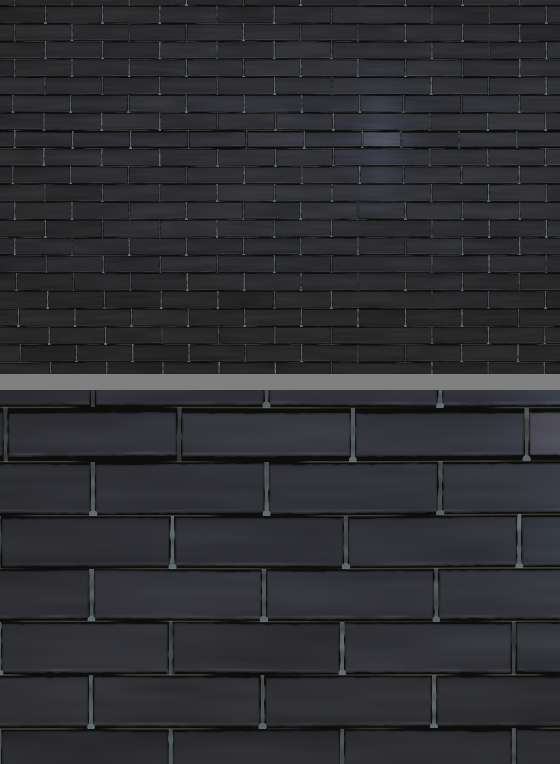
Top, the full canvas; bottom, a detail of the centre.
Give the GLSL for this texture, as a Shadertoy shader.

```glsl
float hash(vec2 p) {
    vec3 q = fract(vec3(p.xyx) * 0.1031);
    q += dot(q, q.yzx + 33.33);
    return fract((q.x + q.y) * q.z);
}

float noise(vec2 p) {
    vec2 i = floor(p), f = fract(p);
    f = f * f * (3.0 - 2.0 * f);
    return mix(mix(hash(i), hash(i + vec2(1, 0)), f.x),
               mix(hash(i + vec2(0, 1)), hash(i + vec2(1, 1)), f.x), f.y);
}

float boxDistance(vec2 p, vec2 halfSize, float radius) {
    vec2 q = abs(p) - halfSize + radius;
    return length(max(q, 0.0)) + min(max(q.x, q.y), 0.0) - radius;
}

// Antialiased coverage of a shape from its signed distance
float cover(float dist, float pixel) {
    return 1.0 - smoothstep(-0.5 * pixel, 0.5 * pixel, dist);
}

void mainImage(out vec4 fragColor, in vec2 fragCoord) {
    vec2 p = fragCoord / iResolution.y;
    float pixel = 1.0 / iResolution.y;

    // Courses, counted downwards
    const float courseHeight = 0.04766;
    float course = (1.0 - p.y) / courseHeight - 0.33;
    course += 0.03 * (noise(vec2(p.x * 5.0, p.y * 9.0)) - 0.5);
    float row = floor(course);
    float down = fract(course);
    float odd = mod(row, 2.0);
    float thinRow = 1.0 - step(0.5, abs(row - 7.0));

    // Running bond mirrored about a vertical axis; bricks stretch around the thin course
    float offset = p.x - 1.0205;
    float side = offset < 0.0 ? -1.0 : 1.0;
    float d = abs(offset);
    float stretch = 1.0 - smoothstep(1.5, 4.0, abs(row - 7.0));
    float first = mix(0.1345, 0.0635, odd) - 0.0055 * stretch - 0.006 * thinRow;
    float pitch = 0.1529 + 0.0019 * stretch - 0.0004 * max(row - 13.0, 0.0);
    float k = max(ceil((d - first) / pitch), 0.0);
    float right = first + k * pitch;
    float left = k < 0.5 ? -first : right - pitch;
    vec2 id = vec2(k * side + 20.0, row + 4.0);

    // Brick face
    vec2 halfSize = vec2(0.5 * (right - left) - 0.0025, 0.5 * courseHeight - 0.0022 - 0.0027 * thinRow);
    vec2 local = vec2(d - 0.5 * (left + right), (0.5 - down) * courseHeight);
    local.y += 0.0014 * (hash(id + 31.0) - 0.5) * local.x / halfSize.x;
    float wobble = 0.0009 * (noise(p * 160.0) - 0.5);
    float brickDist = boxDistance(local, halfSize, 0.0012) + wobble;

    // Tone: lighter towards the middle, varied by brick, streaked along its length
    float light = exp(-pow((p.x - 0.97) * 0.95, 2.0) - pow((p.y - 0.63) * 2.4, 2.0));
    float tone = 0.132 + 0.066 * light + 0.026 * (hash(id) - 0.5);
    tone += 0.026 * (noise(vec2(p.x * 14.0 + id.x * 7.0, p.y * 150.0)) - 0.5);
    tone += 0.028 * (noise(p * vec2(12.0, 50.0)) - 0.5);
    tone += 0.014 * cos(local.y / halfSize.y * 1.8);
    vec3 brick = tone * mix(vec3(1.0, 1.0, 1.02), vec3(0.97, 0.99, 1.11), light);

    // Cool reflection down the axis
    float glow = exp(-pow(d / 0.06, 2.0) - pow((p.y - 0.625) / 0.13, 2.0));
    brick += glow * mix(vec3(0.03, 0.042, 0.06), vec3(0.045, 0.072, 0.1), odd);
    brick += thinRow * (1.0 - step(0.5, k)) * vec3(0.06, 0.035, 0.035);

    // Crisp dark border and worn, lighter lower lip
    brick *= mix(0.75, 1.0, smoothstep(0.0, 0.0022, -brickDist));
    float lip = exp(-pow((local.y + halfSize.y - 0.0022) / 0.0012, 2.0));
    brick += 0.075 * lip * noise(vec2(p.x * 40.0, row));

    // Shadowed bed joint with a broken crest of dusty mortar
    vec3 mortar = vec3(0.05, 0.05, 0.045);
    float bed = min(down, 1.0 - down) * courseHeight;
    float dust = smoothstep(0.2, 0.7, noise(vec2(p.x * 24.0, floor(course + 0.5) * 5.0)));
    mortar += vec3(0.19, 0.18, 0.16) * dust * cover(bed - 0.0007, pixel);
    vec3 color = mix(mortar, brick, cover(brickDist, pixel));

    // Pale upright joints, worn unevenly, with a drop at the foot
    float toLeft = d - left, toRight = right - d;
    float joint = toRight < toLeft ? k : k - 1.0;
    float jointSide = joint < 0.0 ? -side : side;
    float gap = min(toLeft, toRight);
    float wear = hash(vec2(jointSide * (abs(joint) + 1.0) + 40.0, row + 12.0));
    float patchy = noise(vec2(wear * 50.0, p.y * 130.0));
    float strength = (0.5 + 0.5 * wear) * (0.6 + 0.4 * patchy);
    float upright = cover(gap - 0.0018 + wobble, pixel) * strength;
    float foot = length(vec2(gap, (1.0 - down) * courseHeight - 0.0015)) - 0.0036 - wobble;
    float drop = cover(foot, pixel) * smoothstep(0.1, 0.5, wear);
    color = mix(color, vec3(0.45, 0.49, 0.51), max(upright, 0.85 * drop));

    fragColor = vec4(color, 1.0);
}
```
